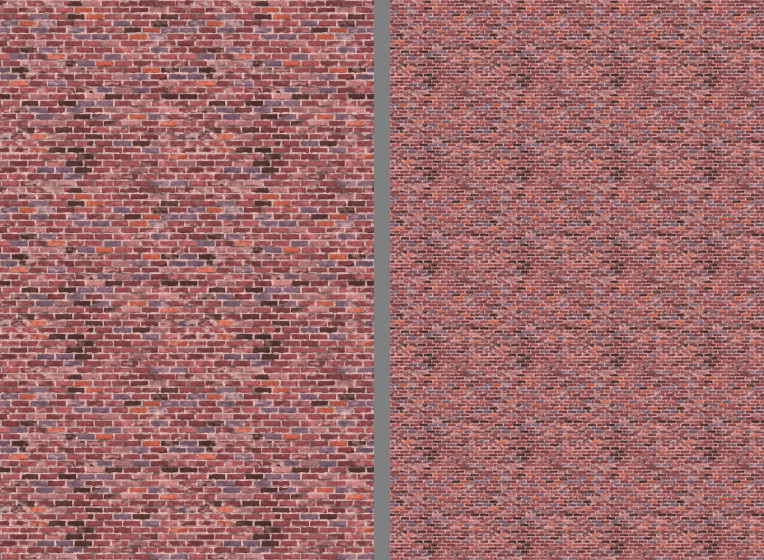
Left: one tile. Right: repeated 2 by 2.
Give the GLSL for this texture, as a Shadertoy shader.

```glsl
// Weathered red brick wall in running bond, a block of bricks repeated 2 by 3.
#define TILES vec2(2.0, 3.0)     // repeats of the block across and down
#define BRICKS vec2(10.0, 28.0)  // bricks and courses in a block
#define BRICK_ASPECT 2.8         // brick pitch over course height
#define JOINT 0.21               // mortar width, in course heights
#define ROUGHNESS 0.16           // wobble of the brick edges
#define JITTER 0.22              // sideways shift of the courses
#define FLAKING 0.75             // strength of the pale worn patches
#define GRAIN 0.24               // fine surface contrast

const vec3 MORTAR = vec3(0.85, 0.69, 0.67);
const vec3 RED    = vec3(0.64, 0.33, 0.34);
const vec3 MAROON = vec3(0.50, 0.25, 0.26);
const vec3 DARK   = vec3(0.35, 0.21, 0.20);
const vec3 PURPLE = vec3(0.50, 0.37, 0.43);
const vec3 ORANGE = vec3(0.74, 0.36, 0.29);
const vec3 PINK   = vec3(0.74, 0.51, 0.51);

float hash(vec2 p) {
    return fract(sin(dot(p, vec2(127.1, 311.7))) * 43758.5);
}

// Value noise over one block, wrapping after freq lattice cells.
float noise(vec2 block, vec2 freq) {
    vec2 p = block * freq;
    vec2 i = floor(p), f = fract(p);
    f = f * f * (3.0 - 2.0 * f);
    vec2 a = mod(i, freq), b = mod(i + 1.0, freq);
    return mix(mix(hash(a), hash(vec2(b.x, a.y)), f.x),
               mix(hash(vec2(a.x, b.y)), hash(b), f.x), f.y);
}

float roundedBox(vec2 p, vec2 halfSize, float radius) {
    vec2 d = abs(p) - halfSize + radius;
    return length(max(d, 0.0)) + min(max(d.x, d.y), 0.0) - radius;
}

// Mostly red and maroon, with scattered odd bricks and darker clusters.
vec3 brickColour(vec2 id, float cluster) {
    float kind = hash(id + 3.7);
    vec3 colour = mix(MAROON, RED, smoothstep(0.1, 0.75, hash(id + 9.2)));
    colour = mix(colour, PINK, step(0.87, kind) * 0.7);
    colour = mix(colour, PURPLE, step(0.72, kind) * step(kind, 0.87));
    colour = mix(colour, ORANGE, step(kind, 0.07));
    colour = mix(colour, DARK, step(0.87, hash(id + 21.4) + 0.3 * (cluster - 0.5)));
    return colour * (0.9 + 0.2 * hash(id + 5.1));
}

void mainImage(out vec4 fragColor, in vec2 fragCoord) {
    vec2 block = fragCoord / iResolution.xy * TILES;
    float pixel = TILES.y * BRICKS.y / iResolution.y;

    // Running bond: alternate courses shift by half a brick.
    vec2 grid = block * BRICKS;
    float course = mod(floor(grid.y), BRICKS.y);
    grid.x += 0.5 * mod(course, 2.0) + JITTER * (hash(vec2(course, 7.3)) - 0.5);
    vec2 id = vec2(mod(floor(grid.x), BRICKS.x), course);
    vec2 local = (fract(grid) - 0.5) * vec2(BRICK_ASPECT, 1.0);

    // Wrapping noise layers, from broad patches to grain.
    float cluster = noise(block, vec2(4.0, 9.0));
    float patches = noise(block, vec2(30.0, 56.0));
    float chips = noise(block, vec2(70.0, 84.0));
    float grain = noise(block, vec2(150.0)) - 0.5;

    // Brick outline, uneven in size and along its edges.
    vec2 halfSize = 0.5 * vec2(BRICK_ASPECT, 1.0) - 0.5 * JOINT;
    halfSize -= 0.05 * vec2(hash(id + 1.3), hash(id + 8.6));
    float dist = roundedBox(local, halfSize, 0.12) + ROUGHNESS * (chips - 0.5);
    float soft = max(0.55 * pixel, 0.05);
    float brick = 1.0 - smoothstep(-soft, soft, dist);

    // Brick face: grain, lit upper edge and shaded lower edge.
    vec3 face = brickColour(id, cluster);
    face *= 1.0 + GRAIN * grain + 0.24 * (patches - 0.5);
    face *= 1.0 + 0.08 * smoothstep(0.1, 0.4, local.y);
    face *= 1.0 - 0.28 * smoothstep(0.18, 0.42, -local.y);

    // Pale flakes, gathered on the more worn bricks.
    float worn = smoothstep(0.5, 0.95, 0.6 * hash(id + 14.9) + 0.6 * (1.0 - cluster));
    float flakes = smoothstep(0.45, 0.75, 0.6 * patches + 0.4 * chips);
    face = mix(face, mix(PINK, MORTAR, chips), FLAKING * worn * flakes);

    // Mortar: stained in places, shadowed under the brick above.
    vec3 mortar = MORTAR * (0.95 + GRAIN * grain + 0.2 * (patches - 0.5));
    mortar *= 1.0 - 0.35 * smoothstep(0.6, 0.85, noise(block, vec2(24.0, 42.0)));
    mortar *= 1.0 - 0.18 * smoothstep(0.36, 0.46, -local.y);

    fragColor = vec4(clamp(mix(mortar, face, brick), 0.0, 1.0), 1.0);
}
```
